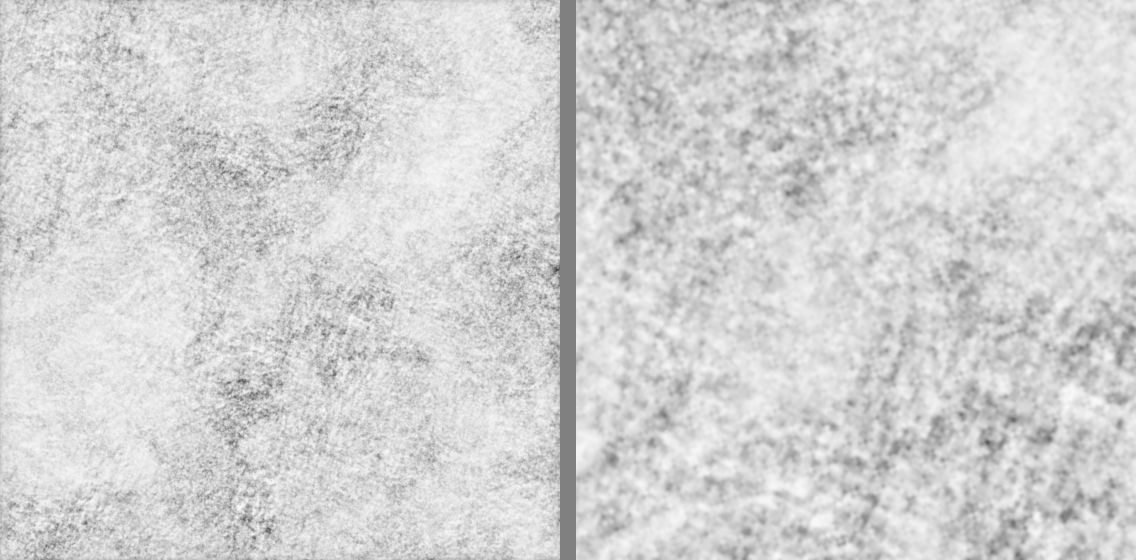
Left: the whole. Right: its middle third, enlarged.
Give the GLSL for this texture, as a Shadertoy shader.

```glsl
// Pale grey mottled paper: soft clouds, short fibres, fine grain and a worn rim.

const float BASE_GREY = 0.851;
const float CLOUD_CONTRAST = 0.33;
const float FIBRE_CONTRAST = 0.10;
const float GRAIN_CONTRAST = 0.23;

float hash(vec2 cell, float seed) {
    uvec2 q = uvec2(ivec2(cell) + 4096);
    uint h = q.x * 1597334677u ^ q.y * 3812015801u ^ uint(seed) * 668265263u;
    h = (h ^ (h >> 15)) * 2246822519u;
    h = (h ^ (h >> 13)) * 3266489917u;
    return float((h ^ (h >> 16)) >> 8) / 16777216.0;
}

float noise(vec2 p, float seed) {
    vec2 cell = floor(p);
    vec2 f = fract(p);
    f = f * f * (3.0 - 2.0 * f);
    float low = mix(hash(cell, seed), hash(cell + vec2(1, 0), seed), f.x);
    float high = mix(hash(cell + vec2(0, 1), seed), hash(cell + vec2(1, 1), seed), f.x);
    return mix(low, high, f.y);
}

mat2 rotation(float angle) {
    float c = cos(angle), s = sin(angle);
    return mat2(c, -s, s, c);
}

// Layered noise, centred on zero
float clouds(vec2 p, float gain, float seed) {
    float sum = 0.0, total = 0.0, weight = 1.0;
    for (int i = 0; i < 6; i++) {
        sum += weight * (noise(p, seed + float(i)) - 0.5);
        total += weight;
        weight *= gain;
        p = rotation(0.65) * p * 2.03;
    }
    return sum / total;
}

// Short strokes in several directions, each shown in its own patches
float fibres(vec2 uv, float seed) {
    float sum = 0.0;
    for (int i = 0; i < 5; i++) {
        float layer = seed + float(i);
        vec2 along = rotation(-0.5 + 0.45 * float(i)) * uv;
        float patchMask = smoothstep(0.25, 0.75, noise(uv * 11.0, layer + 20.0));
        sum += patchMask * (noise(along * vec2(48.0, 190.0), layer) - 0.5);
    }
    return sum;
}

float grain(vec2 uv, float seed) {
    float coarse = noise(rotation(0.4) * uv * 210.0, seed);
    float fine = noise(rotation(1.1) * uv * 370.0, seed + 1.0);
    return mix(coarse, fine, 0.45) - 0.5;
}

// Thin dark rim, streaked along each side
float rim(vec2 uv, float seed) {
    vec2 gap = min(uv, 1.0 - uv);
    float edge = min(gap.x, gap.y);
    float along = gap.x < gap.y ? uv.y : uv.x;
    float streak = noise(vec2(along * 35.0, edge * 330.0), seed);
    return (0.035 + 0.09 * streak) * exp(-edge * 190.0) + 0.018 * exp(-edge * 45.0);
}

void mainImage(out vec4 fragColor, in vec2 fragCoord) {
    vec2 uv = fragCoord / iResolution.xy;

    // Bend the clouds into ragged drifts
    vec2 bend = vec2(clouds(uv * 6.0, 0.5, 60.0), clouds(uv * 6.0, 0.5, 70.0));
    float cloud = clouds(uv * 6.5 + bend * 1.8, 0.68, 1.0)
                + 0.35 * clouds(rotation(0.6) * uv * vec2(4.0, 7.0), 0.6, 10.0);

    // Grain and fibres show more in the dark patches
    float roughness = clamp(1.0 - 2.2 * cloud, 0.5, 1.6);
    float detail = FIBRE_CONTRAST * fibres(uv, 30.0) + GRAIN_CONTRAST * grain(uv, 80.0);
    float tone = CLOUD_CONTRAST * cloud + roughness * detail;

    // Soften highlights and deepen shadows
    float grey = BASE_GREY + tone - 1.8 * tone * tone - rim(uv, 90.0);
    fragColor = vec4(vec3(clamp(grey, 0.0, 0.97)), 1.0);
}
```
